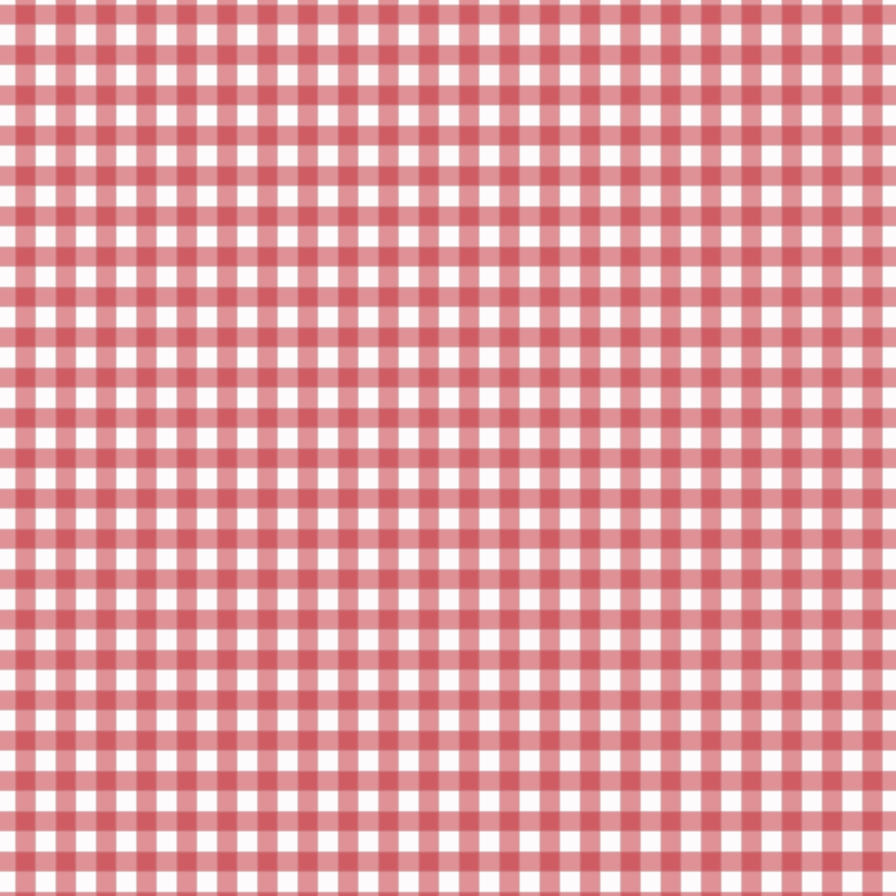
Write a Shadertoy shader that draws this pattern.

```glsl
// Red and white gingham: two sets of equal stripes, one upright and one level.
// Each set is a repeated distance to the stripe edge; one layer gives pink,
// two layers give red, and a thin greyed rim runs inside every stripe edge.

const float PERIOD       = 0.04501;             // stripe spacing, about 22.2 across
const vec2  FIRST_STRIPE = vec2(0.0285, 0.0384); // centre of first stripe, x and y
const vec2  STRIPE_SHARE = vec2(0.50, 0.49);    // stripe width over spacing
const float EDGE_SOFT    = 0.0017;              // half width of the soft edge
const float RIM_INSET    = 0.0010;              // rim distance inside the edge
const float RIM_WIDTH    = 0.0022;              // half width of the rim
const float RIM_ON_PINK  = 0.30;                // rim strength on one layer
const float RIM_ON_RED   = 0.12;                // rim strength on the crossings

const vec3 WHITE    = vec3(0.992, 0.984, 0.984);
const vec3 PINK     = vec3(0.880, 0.570, 0.590);
const vec3 RED      = vec3(0.812, 0.357, 0.388);
const vec3 RIM_GREY = vec3(0.690, 0.680, 0.670);

// Signed distance to the nearest stripe edge on each axis, negative inside.
vec2 stripeDistance(vec2 p) {
    vec2 cell = fract((p - FIRST_STRIPE) / PERIOD + 0.5) - 0.5;
    return (abs(cell) - 0.5 * STRIPE_SHARE) * PERIOD;
}

void mainImage(out vec4 fragColor, in vec2 fragCoord) {
    vec2 p = fragCoord / iResolution.y;
    float pixel = 1.0 / iResolution.y;
    vec2 dist = stripeDistance(p);

    // Coverage of the upright (x) and level (y) stripes
    float soft = max(EDGE_SOFT, 0.5 * pixel);
    vec2 cover = 1.0 - smoothstep(-soft, soft, dist);

    // White ground, one layer, then the crossing of both
    vec3 across = mix(WHITE, PINK, cover.y);
    vec3 crossed = mix(PINK, RED, cover.y);
    vec3 color = mix(across, crossed, cover.x);

    // Greyed rims, kept off the white squares and weaker on the crossings
    float rimWidth = max(RIM_WIDTH, 0.5 * pixel);
    vec2 rim = 1.0 - smoothstep(vec2(0.0), vec2(rimWidth), abs(dist + RIM_INSET));
    float dyed = max(cover.x, cover.y);
    float strength = mix(RIM_ON_PINK, RIM_ON_RED, cover.x * cover.y);
    color = mix(color, RIM_GREY, strength * max(rim.x, rim.y) * dyed);

    fragColor = vec4(color, 1.0);
}
```
